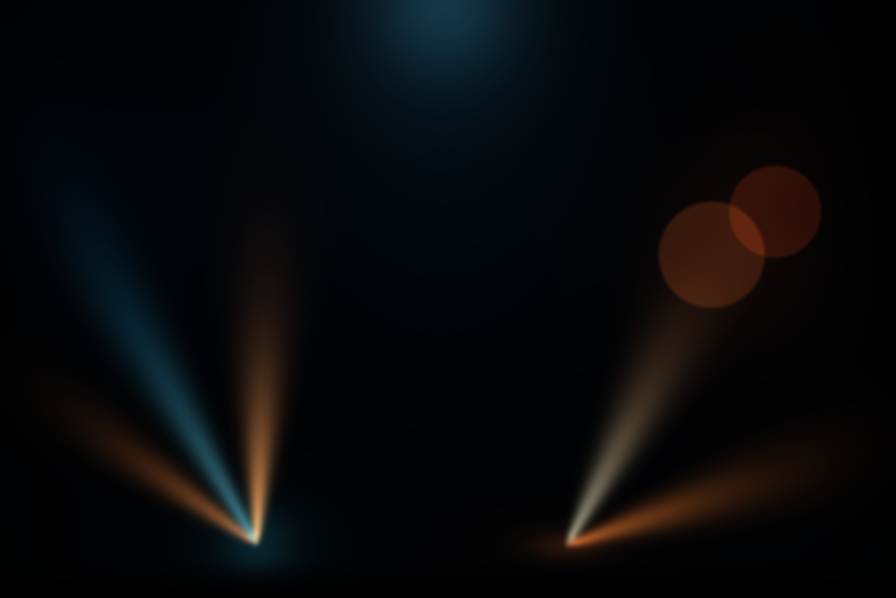
Write a Shadertoy shader that draws this background.

```glsl
// A dark stage lit by two fans of spotlights, an overhead glow and lens discs.
// Beams are Gaussian cones whose colour channels fade at separate distances;
// elliptical glows and soft discs are added over a near-black base.

const float FADE_POWER = 1.5;

// Elliptical Gaussian glow.
float glow(vec2 p, vec2 center, vec2 size) {
    vec2 q = (p - center) / size;
    return exp(-dot(q, q));
}

// Light cone; angle is measured clockwise from straight up, in degrees.
vec3 beam(vec2 p, vec2 source, float angle, float spread, vec3 color, vec3 reach) {
    float a = radians(angle);
    vec2 dir = vec2(sin(a), cos(a));
    vec2 rel = p - source;
    float along = dot(rel, dir);
    float across = dot(rel, vec2(dir.y, -dir.x));
    float dist = max(along, 0.0);
    float width = 0.006 + spread * dist;
    float cone = exp(-across * across / (width * width));
    vec3 fade = exp(-pow(vec3(dist) / reach, vec3(FADE_POWER)));
    return color * fade * cone * smoothstep(-0.008, 0.02, along);
}

// Translucent disc, slightly brighter toward its rim.
float lensDisc(vec2 p, vec2 center, float radius) {
    float r = length(p - center) / radius;
    return (0.85 + 0.15 * r * r) * (1.0 - smoothstep(0.93, 1.04, r));
}

vec3 leftLights(vec2 p) {
    vec2 source = vec2(0.430, 0.090);
    vec3 amber = vec3(0.82, 0.53, 0.28);
    vec3 teal = vec3(0.20, 0.37, 0.40);
    vec3 copper = vec3(0.55, 0.30, 0.14);
    vec3 light = beam(p, source, 2.0, 0.115, amber, vec3(0.25, 0.24, 0.24));
    light += beam(p, source, -29.5, 0.10, teal, vec3(0.26, 0.38, 0.43));
    light += beam(p, source, -54.5, 0.11, copper, vec3(0.23, 0.22, 0.20));
    light += vec3(0.02, 0.10, 0.12) * glow(p, source, vec2(0.055));
    light += vec3(0.01, 0.035, 0.045) * glow(p, source, vec2(0.14, 0.10));
    return light;
}

vec3 rightLights(vec2 p) {
    vec2 source = vec2(0.949, 0.088);
    vec3 ivory = vec3(0.50, 0.50, 0.42);
    vec3 orange = vec3(0.56, 0.29, 0.11);
    vec3 light = beam(p, source, 27.8, 0.13, ivory, vec3(0.32, 0.26, 0.23));
    light += beam(p, source, 71.5, 0.13, orange, vec3(0.27, 0.26, 0.25));
    light += vec3(0.13, 0.06, 0.02) * glow(p, source, vec2(0.06, 0.022));
    light += vec3(0.025, 0.012, 0.005) * glow(p, source, vec2(0.16, 0.06));
    return light;
}

vec3 overheadLight(vec2 p) {
    vec2 top = vec2(0.742, 1.0);
    vec3 light = vec3(0.06, 0.15, 0.18) * glow(p, top, vec2(0.12, 0.13));
    light += vec3(0.015, 0.05, 0.07) * glow(p, top, vec2(0.24, 0.30));
    light += vec3(0.0, 0.014, 0.026) * glow(p, vec2(0.742, 0.72), vec2(0.26, 0.38));
    return light;
}

vec3 lensFlare(vec2 p) {
    vec3 light = vec3(0.18, 0.075, 0.025) * lensDisc(p, vec2(1.191, 0.574), 0.090);
    light += vec3(0.16, 0.045, 0.015) * lensDisc(p, vec2(1.297, 0.646), 0.078);
    light += vec3(0.03, 0.012, 0.005) * glow(p, vec2(1.25, 0.58), vec2(0.20));
    return light;
}

void mainImage(out vec4 fragColor, in vec2 fragCoord) {
    vec2 p = fragCoord / iResolution.y;
    p.x += 0.5 * (1.5 - iResolution.x / iResolution.y);

    // Dim air with a blue haze on the left.
    vec3 color = vec3(0.003, 0.006, 0.012);
    color += vec3(0.0, 0.010, 0.022) * glow(p, vec2(0.22, 0.66), vec2(0.22, 0.28));

    color += overheadLight(p) + leftLights(p) + rightLights(p) + lensFlare(p);

    // Darken the lower rim and the outer sides.
    color *= smoothstep(0.0, 0.07, p.y);
    color *= 1.0 - 0.6 * smoothstep(0.55, 0.80, abs(p.x - 0.75));
    fragColor = vec4(clamp(color, 0.0, 1.0), 1.0);
}
```
